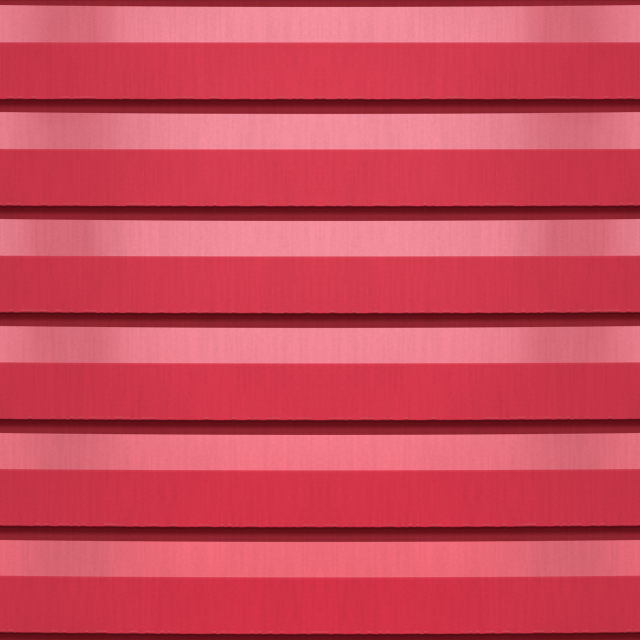
This texture is drawn by a Shadertoy shader. Its source:

```glsl
// Horizontal red metal cladding: lit pink ledges, red faces and dark shadow gaps.

const float ROWS = 6.0;            // boards down the canvas
const float ROW_OFFSET = 0.93;     // start of the first full shadow, in rows
const float SHADOW_END = 0.135;    // shadow to ledge, in rows
const float LEDGE_END = 0.467;     // ledge to face, in rows
const float BOW = 0.003;           // sag of the lower boards
const float EDGE_BLUR = 0.007;     // softness of edges, in rows
const float STREAKS = 150.0;       // vertical grain frequency
const float GRAIN = 0.022;         // strength of the surface grain

const vec3 FACE_TOP = vec3(0.835, 0.240, 0.310);
const vec3 FACE_LOW = vec3(0.825, 0.200, 0.275);
const vec3 FACE_SIDE = vec3(0.755, 0.205, 0.275);
const vec3 LEDGE_TOP = vec3(0.950, 0.550, 0.605);
const vec3 LEDGE_LOW = vec3(0.925, 0.400, 0.455);
const vec3 LEDGE_DIRT = vec3(0.815, 0.390, 0.440);
const vec3 SHADOW_DEEP = vec3(0.390, 0.065, 0.095);
const vec3 SHADOW_SOFT = vec3(0.555, 0.145, 0.185);
const vec3 LIP_DARK = vec3(0.300, 0.040, 0.065);
const vec3 LIP_WORN = vec3(0.800, 0.350, 0.390);

float hash(vec2 p) {
    vec3 q = fract(vec3(p.xyx) * 0.1031);
    q += dot(q, q.yzx + 33.33);
    return fract((q.x + q.y) * q.z);
}

float noise(vec2 p) {
    vec2 cell = floor(p), f = fract(p);
    f = f * f * (3.0 - 2.0 * f);
    return mix(mix(hash(cell), hash(cell + vec2(1, 0)), f.x),
               mix(hash(cell + vec2(0, 1)), hash(cell + vec2(1, 1)), f.x), f.y);
}

float band(float x, float center, float width) {
    return 1.0 - smoothstep(0.0, width, abs(x - center));
}

void mainImage(out vec4 fragColor, in vec2 fragCoord) {
    vec2 uv = fragCoord / iResolution.xy;
    float side = abs(uv.x - 0.5) * 2.0;   // mirrored: 0 center, 1 at both sides
    float down = 1.0 - uv.y;

    // Position within a board: shadow starts at 0, the face runs on either side of the wrap
    float level = (down - BOW * down * (1.0 - side * side)) * ROWS - ROW_OFFSET;
    float row = floor(level + 0.2);
    float y = level - row;
    float blur = max(EDGE_BLUR, 0.75 * ROWS / iResolution.y);

    // Mirrored grain: fine vertical streaks, broad stains and speckle
    float streak = noise(vec2(side * STREAKS, down * 22.0)) - 0.5;
    float stain = noise(vec2(side * 9.0, down * 14.0) + 40.0) - 0.5;
    float speck = noise(vec2(side * 190.0, down * 380.0) + 90.0) - 0.5;
    float grain = GRAIN * (0.8 * streak + 0.6 * stain + 0.7 * speck);

    // Red face, duller toward both sides
    vec3 face = mix(FACE_TOP, FACE_LOW, smoothstep(0.35, 0.9, down));
    face = mix(face, FACE_SIDE, smoothstep(0.2, 1.0, side) * 0.85);

    // Pink ledge with dull patches near the sides and a pale end
    float dirt = band(side, 0.79, 0.22) * (0.65 + 0.6 * stain);
    dirt += 0.35 * smoothstep(0.25, 0.75, side);
    vec3 ledge = mix(LEDGE_TOP, LEDGE_LOW, smoothstep(0.4, 0.95, down));
    ledge = mix(ledge, LEDGE_DIRT, clamp(dirt, 0.0, 0.85));
    ledge *= 1.0 + 0.02 * (hash(vec2(row + 9.0, 3.0)) - 0.5);

    // Shadow gap, lighter where the ledge begins
    float shadowEnd = SHADOW_END - 0.018 * side * side * (1.0 - down);
    vec3 shadow = mix(SHADOW_DEEP, SHADOW_SOFT, smoothstep(0.035, 0.095, y));

    // Stack the bands
    vec3 color = mix(face, shadow, smoothstep(-blur, blur, y));
    color = mix(color, ledge, smoothstep(-blur, blur, y - shadowEnd));
    color = mix(color, face, smoothstep(-blur, blur, y - LEDGE_END));
    color *= 1.0 + 2.0 * grain;

    // Rough lower lip: dark line under worn, broken paint
    float wear = noise(vec2(side * 85.0, row * 7.0 + 20.0));
    float lipY = y + 0.008 * (wear - 0.5);
    color = mix(color, LIP_DARK, 0.75 * band(lipY, 0.007, 0.022));
    color = mix(color, LIP_WORN, 0.45 * smoothstep(0.4, 0.9, wear) * band(lipY, -0.020, 0.014));

    // Faint bright fold where ledge meets face
    color += 0.025 * band(y, LEDGE_END + 0.008, 0.018);

    fragColor = vec4(clamp(color, 0.0, 1.0), 1.0);
}
```
